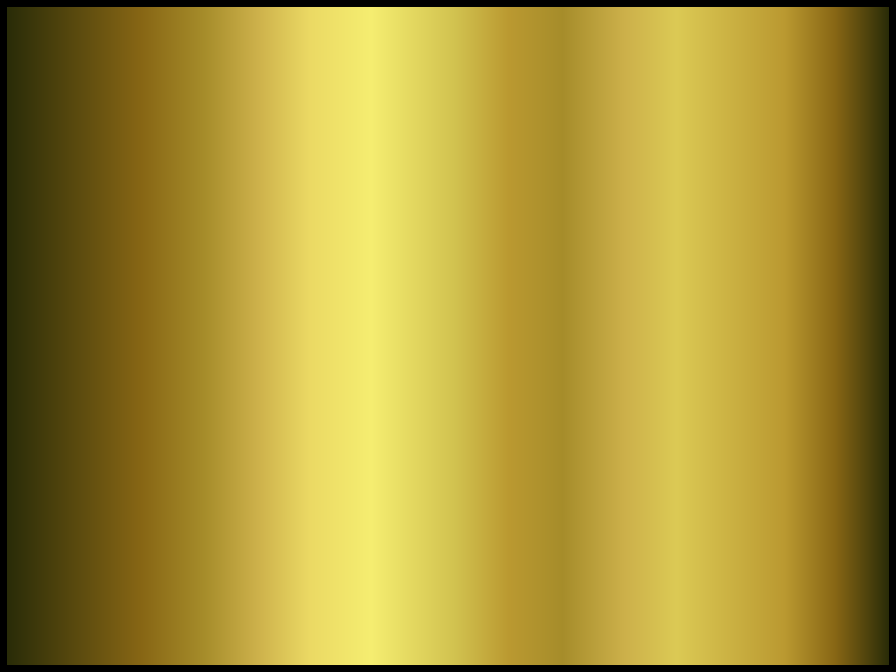
Write a Shadertoy shader that draws this background.

```glsl
const float FRAME_WIDTH = 0.0104; // in canvas heights

const vec3 SHADOW = vec3(0.16, 0.17, 0.03);
const vec3 BRONZE = vec3(0.53, 0.40, 0.08);
const vec3 OLIVE = vec3(0.65, 0.55, 0.165);
const vec3 SAND = vec3(0.80, 0.69, 0.29);
const vec3 STRAW = vec3(0.92, 0.85, 0.39);
const vec3 HIGHLIGHT = vec3(0.96, 0.93, 0.44);
const vec3 BRASS = vec3(0.82, 0.76, 0.31);
const vec3 AMBER = vec3(0.73, 0.60, 0.19);
const vec3 SOFT_SHINE = vec3(0.86, 0.79, 0.33);

// Linear ramp from one colour to the next between two places
vec3 rampTo(vec3 colour, vec3 next, float start, float end, float position) {
    return mix(colour, next, clamp((position - start) / (end - start), 0.0, 1.0));
}

// Metal bands from the left edge (0) to the right edge (1)
vec3 goldGradient(float position) {
    vec3 colour = rampTo(SHADOW, BRONZE, 0.0, 0.153, position);
    colour = rampTo(colour, OLIVE, 0.153, 0.224, position);
    colour = rampTo(colour, SAND, 0.224, 0.283, position);
    colour = rampTo(colour, STRAW, 0.283, 0.343, position);
    colour = rampTo(colour, HIGHLIGHT, 0.343, 0.413, position);
    colour = rampTo(colour, BRASS, 0.413, 0.508, position);
    colour = rampTo(colour, AMBER, 0.508, 0.569, position);
    colour = rampTo(colour, OLIVE, 0.569, 0.630, position);
    colour = rampTo(colour, SAND, 0.630, 0.700, position);
    colour = rampTo(colour, SOFT_SHINE, 0.700, 0.759, position);
    colour = rampTo(colour, AMBER, 0.759, 0.881, position);
    colour = rampTo(colour, BRONZE, 0.881, 0.939, position);
    return rampTo(colour, SHADOW, 0.939, 1.0, position);
}

// Signed distance to a centred rectangle
float boxDistance(vec2 point, vec2 halfSize) {
    vec2 offset = abs(point) - halfSize;
    return length(max(offset, 0.0)) + min(max(offset.x, offset.y), 0.0);
}

// Antialiased coverage of the inside of a shape
float coverage(float signedDistance, float pixelSize) {
    return clamp(0.5 - signedDistance / pixelSize, 0.0, 1.0);
}

void mainImage(out vec4 fragColor, in vec2 fragCoord) {
    // Centred coordinates, one canvas height tall
    float pixelSize = 1.0 / iResolution.y;
    vec2 canvasHalf = 0.5 * iResolution.xy * pixelSize;
    vec2 point = fragCoord * pixelSize - canvasHalf;
    vec2 panelHalf = canvasHalf - FRAME_WIDTH;

    // Gold panel inside a black frame
    float position = 0.5 + 0.5 * point.x / panelHalf.x;
    float panel = coverage(boxDistance(point, panelHalf), pixelSize);
    fragColor = vec4(goldGradient(position) * panel, 1.0);
}
```
